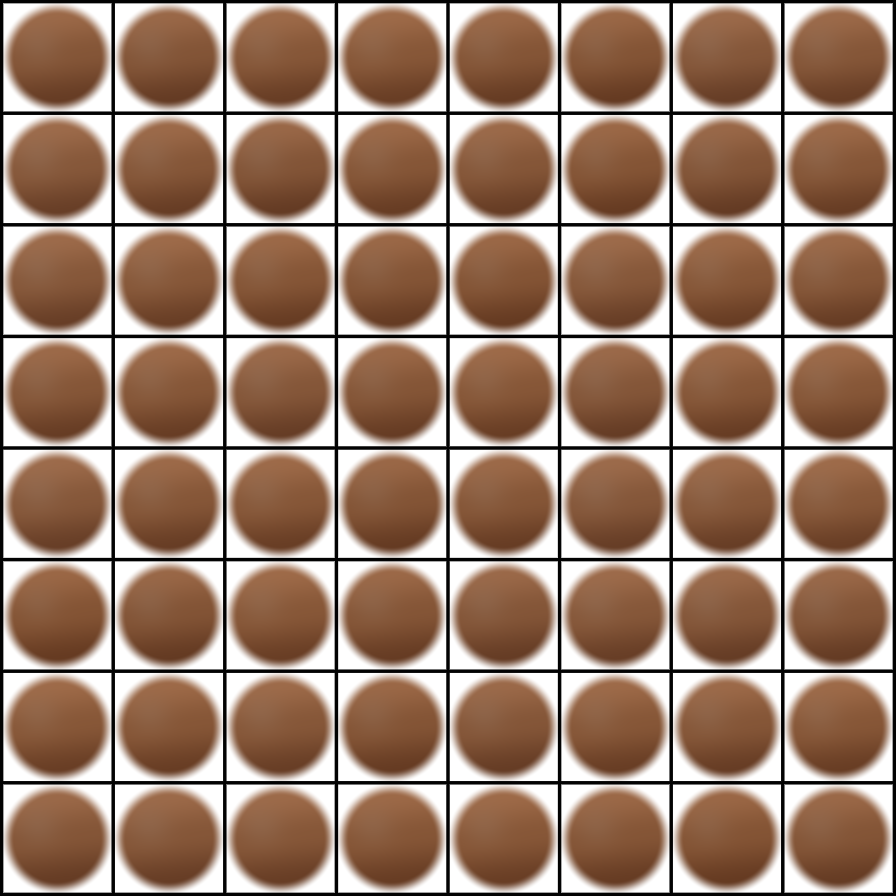
This pattern is drawn by a WebGL 2 fragment shader. Its source:

```glsl
#version 300 es
precision highp float;

uniform vec2 u_resolution;
out vec4 fragColor;

// Grid, in canvas units
const float REPEATS = 8.0;
const float MARGIN = 0.0018;       // canvas edge to the centre of the outer line
const float LINE_WIDTH = 0.0039;

// Ball, in cell units
const float FADE_START = 0.385;
const float FADE_END = 0.51;
const vec2 SHEEN_POS = vec2(-0.17, 0.12);
const float SHEEN_SIZE = 0.19;
const float SHEEN_STRENGTH = 0.35;
const float TONE_VARIATION = 0.016;
const float TINT_VARIATION = 0.008;

const vec3 PAPER = vec3(1.0);
const vec3 LINE_COLOR = vec3(0.008);
const vec3 BROWN_TOP = vec3(0.61, 0.41, 0.28);
const vec3 BROWN_MID = vec3(0.52, 0.335, 0.215);
const vec3 BROWN_LOW = vec3(0.40, 0.235, 0.14);
const vec3 SHEEN_COLOR = vec3(0.58, 0.45, 0.36);

float hash(vec2 p) {
    vec3 q = fract(vec3(p.xyx) * 0.1031);
    q += dot(q, q.yzx + 33.33);
    return fract((q.x + q.y) * q.z);
}

// Brown shading, lit from above with a dull sheen at the upper left
vec3 ballColor(vec2 p, vec2 cell) {
    float light = p.y - 0.12 * p.x;
    vec3 color = mix(BROWN_LOW, BROWN_MID, smoothstep(-0.42, 0.02, light));
    color = mix(color, BROWN_TOP, smoothstep(0.0, 0.40, light));

    vec2 d = (p - SHEEN_POS) / SHEEN_SIZE;
    color = mix(color, SHEEN_COLOR, SHEEN_STRENGTH * exp(-dot(d, d)));

    // Small tone and warmth shifts from ball to ball
    float tone = hash(cell + 3.0) - 0.5;
    float warmth = hash(cell + 41.0) - 0.5;
    return color + TONE_VARIATION * tone
         + TINT_VARIATION * warmth * vec3(1.0, 0.0, -1.0);
}

void main() {
    vec2 uv = gl_FragCoord.xy / u_resolution;
    vec2 pixel = 1.0 / u_resolution;
    float pitch = (1.0 - 2.0 * MARGIN) / REPEATS;

    // Cell index and position around the cell centre
    vec2 grid = (uv - MARGIN) / pitch;
    vec2 cell = floor(grid);
    vec2 p = fract(grid) - 0.5;

    // Soft ball
    float cover = 1.0 - smoothstep(FADE_START, FADE_END, length(p));
    vec3 color = mix(PAPER, ballColor(p, cell), cover);

    // Grid lines, one pixel of smoothing
    vec2 lineDist = (0.5 - abs(p)) * pitch;
    vec2 line = clamp((0.5 * LINE_WIDTH - lineDist) / pixel + 0.5, 0.0, 1.0);
    color = mix(color, LINE_COLOR, max(line.x, line.y));

    fragColor = vec4(color, 1.0);
}
```
